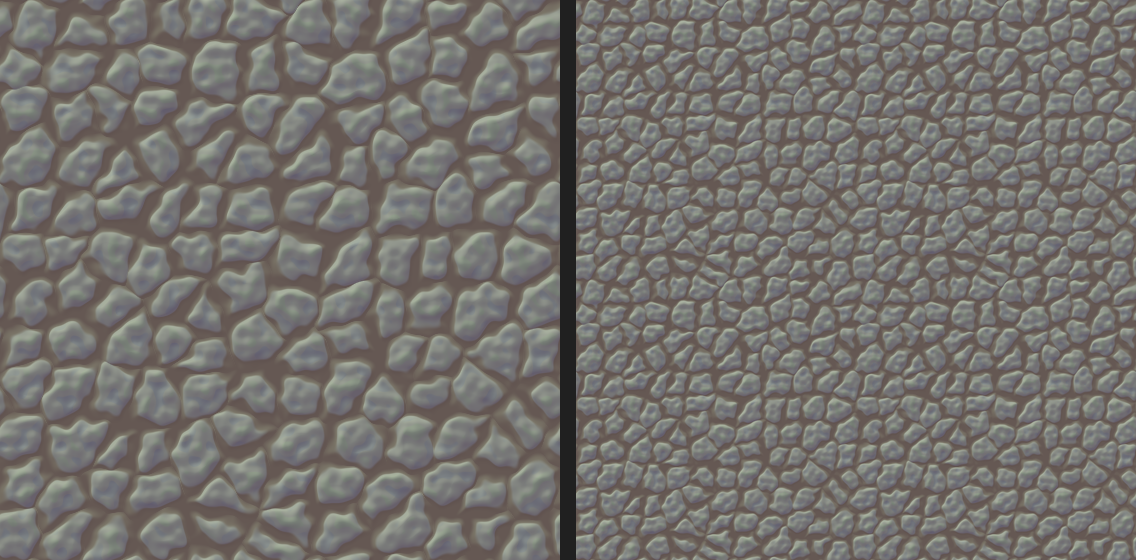
Left: one tile. Right: repeated 2 by 2.
Give the GLSL for this texture, as a three.js fragment shader.

```glsl
varying vec2 vUv;

// Layout: whole repeats per canvas; lengths in cell units
const float CELLS = 12.0;
const float LUMPS = 29.0;
const float SWELLS = 10.0;
const float DIMPLES = 37.0;
const float JITTER = 0.74;
const mat2 SKEW = mat2(1.0, -0.1, -0.1, 1.0);
const float ROUNDING = 17.0;
const float WARP = 0.13;
const float GAP = 0.098;
const float LUMP_SIZE = 0.15;
const float SWELL_SIZE = 0.14;
const float BEVEL = 0.23;
const float EDGE = 0.027;
const float STEP = 0.03;

// Light and colours
const vec2 LIGHT = vec2(-0.42, 0.91);
const float DIMPLE_RELIEF = 0.14;
const vec3 EARTH = vec3(0.395, 0.345, 0.325);
const vec3 EARTH_LIT = vec3(0.485, 0.465, 0.41);
const vec3 EARTH_SHADE = vec3(0.37, 0.315, 0.305);
const vec3 STONE = vec3(0.475, 0.48, 0.475);
const vec3 STONE_LIT = vec3(0.655, 0.685, 0.62);
const vec3 STONE_SHADE = vec3(0.405, 0.375, 0.42);
const vec3 BLUE_TINT = vec3(-0.03, -0.018, 0.012);
const vec3 GREEN_TINT = vec3(-0.008, 0.018, -0.012);

vec2 hash2(vec2 p) {
  vec3 q = fract(p.xyx * vec3(0.1031, 0.1030, 0.0973));
  q += dot(q, q.yzx + 33.33);
  return fract((q.xx + q.yz) * q.zy);
}

float corner(vec2 cell, vec2 offset, float period, float seed) {
  float angle = 6.2832 * hash2(mod(cell, period) + seed).x;
  return dot(vec2(cos(angle), sin(angle)), offset);
}

// Gradient noise that wraps after a whole period
float noise(vec2 uv, float period, float seed) {
  vec2 p = uv * period;
  vec2 i = floor(p);
  vec2 f = p - i;
  vec2 u = f * f * f * (f * (f * 6.0 - 15.0) + 10.0);
  vec2 e = vec2(1.0, 0.0);
  float low = mix(corner(i, f, period, seed),
                  corner(i + e.xy, f - e.xy, period, seed), u.x);
  float high = mix(corner(i + e.yx, f - e.yx, period, seed),
                   corner(i + e.xx, f - e.xx, period, seed), u.x);
  return mix(low, high, u.y);
}

// Skewed vector from a point to the seed of a nearby cell
vec2 toSeed(vec2 cell, vec2 p) {
  vec2 jitter = (hash2(mod(cell, CELLS) + 3.0) - 0.5) * JITTER;
  return SKEW * (cell + 0.5 + jitter - p);
}

// Rounded distance to the border of the nearest cell
float borderDistance(vec2 p) {
  vec2 home = floor(p);
  vec2 nearCell = home;
  vec2 nearest = vec2(9.0);
  for (int y = -1; y <= 1; y++) {
    for (int x = -1; x <= 1; x++) {
      vec2 cell = home + vec2(float(x), float(y));
      vec2 r = toSeed(cell, p);
      if (dot(r, r) < dot(nearest, nearest)) {
        nearest = r;
        nearCell = cell;
      }
    }
  }
  float sum = 0.0;
  for (int y = -2; y <= 2; y++) {
    for (int x = -2; x <= 2; x++) {
      if (x == 0 && y == 0) continue;
      vec2 r = toSeed(nearCell + vec2(float(x), float(y)), p);
      float d = dot(0.5 * (r + nearest), normalize(r - nearest));
      sum += exp(-ROUNDING * d);
    }
  }
  return -log(sum) / ROUNDING;
}

// x: signed depth inside a stone, y: dimple relief
vec2 surface(vec2 p) {
  vec2 uv = p / CELLS;
  vec2 warp = vec2(noise(uv, LUMPS, 11.0), noise(uv, LUMPS, 47.0));
  float depth = borderDistance(p + WARP * warp) - GAP;
  depth += LUMP_SIZE * noise(uv, LUMPS, 83.0);
  depth += SWELL_SIZE * noise(uv, SWELLS, 131.0);
  return vec2(depth, noise(uv, DIMPLES, 171.0));
}

void main() {
  vec2 p = vUv * CELLS;
  vec2 here = surface(p);
  vec2 slopeX = (surface(p + vec2(STEP, 0.0)) - here) / STEP;
  vec2 slopeY = (surface(p + vec2(0.0, STEP)) - here) / STEP;
  float depth = here.x;
  float facing = -dot(vec2(slopeX.x, slopeY.x), LIGHT);
  float dimple = -dot(vec2(slopeX.y, slopeY.y), LIGHT);

  // Stone: bevelled rim, dimpled top
  float rim = 1.0 - clamp(depth / BEVEL, 0.0, 1.0);
  float top = 1.0 - rim * rim;
  float light = clamp(facing * rim + dimple * DIMPLE_RELIEF * top, -1.0, 1.0);
  vec3 stone = mix(STONE, STONE_LIT, max(light, 0.0));
  stone = mix(stone, STONE_SHADE, max(-light, 0.0));
  stone += BLUE_TINT * smoothstep(0.14, 0.26, -here.y) * top;
  stone += GREEN_TINT * smoothstep(0.14, 0.26, here.y) * top;

  // Earth: warm glow beside the lit rims, shadow below the stones
  float closeness = smoothstep(-0.14, 0.0, depth);
  float side = clamp(facing, -1.0, 1.0);
  vec3 earth = mix(EARTH, EARTH_LIT, closeness * smoothstep(-0.7, 0.6, side));
  earth = mix(earth, EARTH_SHADE, closeness * max(-side, 0.0) * 0.7);

  gl_FragColor = vec4(mix(earth, stone, smoothstep(-EDGE, EDGE, depth)), 1.0);
}
```
